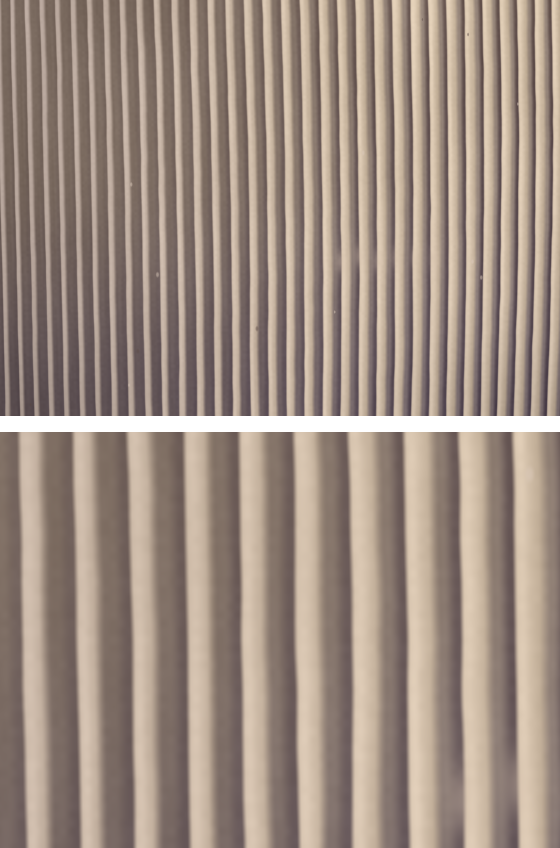
Top: the whole. Bottom: its middle third, enlarged.
Write a WebGL 1 fragment shader that draws this texture.

```glsl
precision highp float;
// Raking light over 32 slightly bowed vertical ribs of beige ribbed plaster.
uniform vec2 u_resolution;

float hash(vec2 p) {
  return fract(sin(dot(p, vec2(127.1, 311.7))) * 43758.5453);
}

float noise(vec2 p) {
  vec2 i = floor(p), f = fract(p);
  f = f * f * (3.0 - 2.0 * f);
  return mix(mix(hash(i), hash(i + vec2(1.0, 0.0)), f.x),
             mix(hash(i + vec2(0.0, 1.0)), hash(i + vec2(1.0, 1.0)), f.x), f.y);
}

// Rib count from the left; ribs crowd together towards both sides.
float ribPhase(vec2 uv) {
  float down = 1.0 - uv.y;
  float lean = down * (0.017 - 0.027 * uv.x * uv.x);
  float bow = 0.024 * down * uv.y * uv.x;
  float d = uv.x - lean - bow - 0.5;
  return 16.0 + 30.2 * d + (d < 0.0 ? 12.4 : 3.6) * d * d * d;
}

void main() {
  vec2 uv = gl_FragCoord.xy / u_resolution;
  vec2 p = vec2(uv.x * 1.347, uv.y);

  // Faint wobble along each rib
  float phase = ribPhase(uv);
  phase += 0.05 * (noise(vec2(phase * 0.7, uv.y * 6.0)) - 0.5);
  phase += 0.03 * (noise(vec2(phase * 1.2, uv.y * 24.0)) - 0.5);
  float u = fract(phase);
  float id = floor(phase);
  float soft = max(0.12, 50.0 / u_resolution.x);

  // Lit face, shaded face and the groove between ribs
  float litWidth = mix(0.36, 0.6, smoothstep(0.0, 0.9, uv.x))
                 + 0.04 * (hash(vec2(id, 3.0)) - 0.5);
  float lit = smoothstep(0.0, soft, u)
            * (1.0 - smoothstep(litWidth - 0.1, litWidth + 0.14, u));
  float groove = max(smoothstep(0.72, 0.98, u), 1.0 - smoothstep(0.0, soft, u));
  groove *= mix(0.2, 1.0, smoothstep(0.1, 0.95, uv.x));

  // Broad light: warm at the upper right, violet at the bottom and left
  float warm = smoothstep(0.0, 0.7, uv.x) * mix(0.75, 1.0, uv.y);
  vec3 litColor = mix(vec3(0.73, 0.66, 0.62), vec3(0.86, 0.785, 0.69), warm);
  vec3 shadeColor = mix(vec3(0.40, 0.345, 0.355), vec3(0.49, 0.425, 0.38),
                        smoothstep(0.0, 0.65, uv.y));
  shadeColor += 0.1 * smoothstep(0.25, 0.85, uv.x);
  vec3 grooveColor = mix(vec3(0.31, 0.26, 0.31), vec3(0.38, 0.31, 0.29), uv.y);

  // Rounded crest: a brighter rim, then a slow fall-off
  litColor += 0.03 * exp(-pow((u - 0.18) / 0.09, 2.0));
  litColor -= 0.1 * smoothstep(0.22, 0.6, u);
  vec3 color = mix(shadeColor, grooveColor, groove);
  color = mix(color, litColor, lit);

  // Long streaks, broad blotches and fine grain
  color += 0.03 * (noise(vec2(phase * 6.0, uv.y * 7.0)) - 0.5);
  color += 0.035 * (noise(p * 5.0) - 0.5);
  color += 0.018 * (noise(p * 150.0) - 0.5);

  // Scattered pale chips and dark pits
  for (int i = 0; i < 14; i++) {
    float k = float(i);
    vec2 center = vec2(1.347 * hash(vec2(k, 1.0)), hash(vec2(k, 2.0)));
    float size = 0.002 + 0.002 * hash(vec2(k, 5.0));
    float chip = 1.0 - smoothstep(size * 0.3, size * 1.4,
                                  length((p - center) * vec2(1.0, 0.6)));
    vec3 chipColor = hash(vec2(k, 6.0)) > 0.45 ? vec3(0.86, 0.79, 0.73)
                                               : vec3(0.38, 0.31, 0.29);
    color = mix(color, chipColor, 0.5 * chip);
  }

  // Row of pale scuffs, right of the middle
  for (int i = 0; i < 6; i++) {
    float k = float(i);
    vec2 center = vec2(0.82 + 0.045 * k, 0.385 + 0.03 * (hash(vec2(k, 9.0)) - 0.5));
    vec2 offset = (p - center) * vec2(90.0, 38.0);
    color = mix(color, vec3(0.84, 0.76, 0.68), 0.4 * exp(-dot(offset, offset)));
  }

  // Falloff towards the lower corners and the left side
  color *= 1.0 - 0.08 * (1.0 - smoothstep(0.0, 0.4, uv.y)) * abs(uv.x * 2.0 - 1.0);
  color *= 0.96 + 0.04 * smoothstep(0.0, 0.4, uv.x);
  gl_FragColor = vec4(color, 1.0);
}
```
